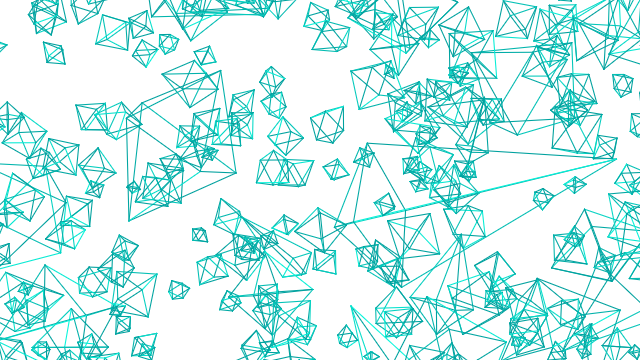
Give the GLSL for this background, as a WebGL 2 fragment shader.

```glsl
#version 300 es
precision highp float;

uniform vec2 u_resolution;
out vec4 fragColor;

// Three random values in 0..1 from an index and a channel
vec3 random3(int index, int channel) {
    uvec3 v = uvec3(index, channel, 17) * 1664525u + 1013904223u;
    v.x += v.y * v.z; v.y += v.z * v.x; v.z += v.x * v.y;
    v ^= v >> 16u;
    v.x += v.y * v.z; v.y += v.z * v.x; v.z += v.x * v.y;
    return vec3(v >> 8u) / 16777216.0;
}

float segmentDistance(vec2 p, vec2 a, vec2 b) {
    vec2 ab = b - a;
    float t = clamp(dot(p - a, ab) / max(dot(ab, ab), 1e-8), 0.0, 1.0);
    return length(p - a - ab * t);
}

// Random direction, uniform on the sphere
vec3 randomDirection(vec3 h) {
    float z = 2.0 * h.x - 1.0;
    float angle = 6.28318 * h.y;
    return vec3(sqrt(max(1.0 - z * z, 0.0)) * vec2(cos(angle), sin(angle)), z);
}

// Loose clumps on an even sequence, mixed with free strays
vec2 scatterCenter(int i, vec2 canvas) {
    int clump = i / 6;
    vec2 spot = fract(vec2(0.31, 0.62) + float(clump) * vec2(0.75488, 0.56984));
    vec3 a = random3(i, 1);
    vec3 b = random3(i, 2);
    vec2 offset = (a.xy + b.xy - 1.0) * 0.24;
    if (a.z < 0.35) {
        spot = b.yz;
        offset = vec2(0.0);
    }
    return spot * (canvas + 0.2) - 0.1 + offset;
}

void main() {
    float pixel = 1.0 / u_resolution.y;
    vec2 p = gl_FragCoord.xy * pixel;
    vec2 canvas = vec2(u_resolution.x * pixel, 1.0);

    const vec3 deepTeal = vec3(0.0, 0.63, 0.62);
    const vec3 brightTurquoise = vec3(0.03, 0.96, 0.86);
    vec3 color = vec3(1.0);

    for (int i = 0; i < 228; i++) {
        vec3 shape = random3(i, 3);
        float radius = mix(0.019, 0.074, shape.x) + 0.15 * pow(shape.y, 11.0);
        float spike = shape.z < 0.08 ? 2.0 + 35.0 * shape.z : 1.0;
        vec2 local = p - scatterCenter(i, canvas);
        if (length(local) > radius * 1.5 * spike + 0.01) continue;

        // Tumbled axes of a slightly uneven octahedron
        vec3 u = randomDirection(random3(i, 4));
        vec3 v = normalize(cross(u, randomDirection(random3(i, 5))));
        mat3 axes = mat3(u, v, cross(u, v));
        vec3 stretch = mix(vec3(0.8), vec3(1.15), random3(i, 6)) * radius;

        // Opposite corners in perspective
        vec2 corners[6];
        for (int k = 0; k < 3; k++) {
            vec2 tip = axes[k].xy * stretch[k];
            corners[k] = tip / (1.0 - 0.2 * axes[k].z);
            corners[k + 3] = -tip / (1.0 + 0.2 * axes[k].z);
        }
        corners[0] *= spike;

        // Twelve edges join every pair of neighbouring corners
        for (int e = 0; e < 12; e++) {
            int k = e % 3;
            int side = e / 3;
            vec2 a = corners[k + 3 * (side & 1)];
            vec2 b = corners[(k + 1) % 3 + 3 * (side >> 1)];
            float d = segmentDistance(local, a, b);
            float cover = clamp((0.0015 - d) / pixel + 0.5, 0.0, 1.0);
            float light = pow(random3(i, 20 + e).x, 3.0);
            color = mix(color, mix(deepTeal, brightTurquoise, light), cover);
        }
    }
    fragColor = vec4(color, 1.0);
}
```
